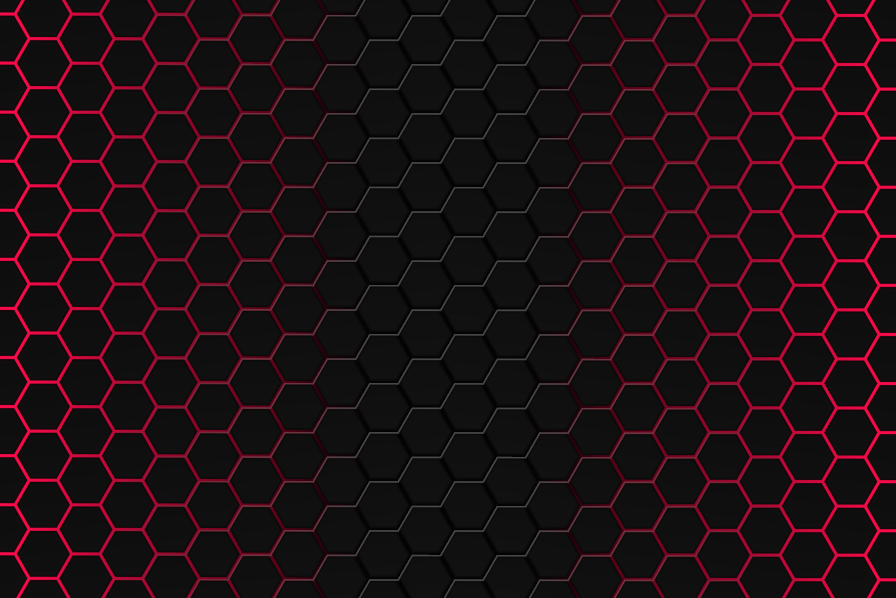
Give the GLSL for this background, as a WebGL 1 fragment shader.

```glsl
precision highp float;
// Dark hexagon panels with bevelled seams that glow crimson toward both sides.
uniform vec2 u_resolution;

const float APOTHEM = 21.03;

// Offset from the centre of the nearest flat-topped hexagon.
vec2 hexOffset(vec2 p) {
  vec2 period = APOTHEM * vec2(3.4641, 2.0);
  vec2 a = mod(p + 0.5 * period, period) - 0.5 * period;
  vec2 b = mod(p, period) - 0.5 * period;
  return dot(a, a) < dot(b, b) ? a : b;
}

// Soft line of the given half width around distance zero.
float line(float d, float halfWidth, float blur) {
  return 1.0 - smoothstep(halfWidth - blur, halfWidth + blur, abs(d));
}

void main() {
  // The canvas is 768 units wide, with y measured down from the top.
  float unit = 768.0 / u_resolution.x;
  vec2 p = vec2(gl_FragCoord.x, u_resolution.y - gl_FragCoord.y) * unit;
  float blur = 0.5 * unit + 0.2;

  vec2 q = hexOffset(p - vec2(37.2, 12.0 + p.x * 0.0017));
  vec2 diagonal = vec2(0.866, 0.5);
  float seam = APOTHEM - max(abs(q.y), dot(abs(q), diagonal));
  float litEdge = APOTHEM + min(q.y, dot(q, diagonal));

  // Glow grows from the dark middle to the sides.
  float side = abs(p.x - 384.0);
  float glow = clamp((side - 75.0) / 290.0, 0.0, 1.0);
  float redness = smoothstep(55.0, 150.0, side);

  // Panels, a little lighter in the middle and toward their lower part.
  vec3 color = vec3(0.056 + 0.008 * (1.0 - side / 384.0));
  color += 0.0002 * q.y;

  // Recessed seam, black in the middle and crimson at the sides.
  color *= 1.0 - 0.5 * line(seam, 2.6, 1.4);
  vec3 crimson = mix(vec3(0.16, 0.0, 0.04), vec3(0.91, 0.04, 0.27), glow);
  vec3 seamColor = mix(vec3(0.012), crimson, redness);
  color = mix(color, seamColor, line(seam, 1.35, blur));
  color += crimson * 0.07 * glow * exp(-seam * 0.45);

  // Bevel highlight along the top and upper left of each panel.
  vec3 bevel = mix(vec3(0.33), vec3(0.46, 0.23, 0.27), redness);
  float bevelAmount = line(litEdge - 0.9, 0.75, blur) * (1.0 - smoothstep(0.25, 0.9, glow));
  color = mix(color, bevel, 0.85 * bevelAmount);

  gl_FragColor = vec4(color, 1.0);
}
```
